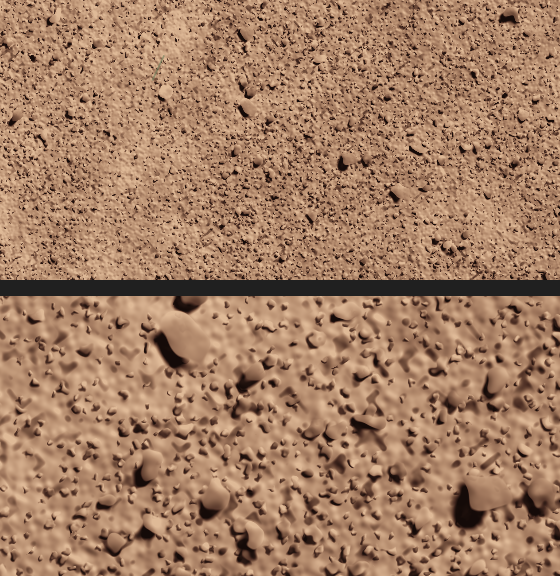
Top: the whole. Bottom: its middle third, enlarged.
This texture is drawn by a WebGL 1 fragment shader. Its source:

```glsl
precision highp float;
uniform vec2 u_resolution;

const vec2 LIGHT = vec2(0.64, 0.77);

float hash(vec2 p) {
  vec3 q = fract(vec3(p.xyx) * 0.1031);
  q += dot(q, q.yzx + 33.33);
  return fract((q.x + q.y) * q.z);
}

float noise(vec2 p) {
  vec2 i = floor(p), f = fract(p);
  f = f * f * (3.0 - 2.0 * f);
  return mix(mix(hash(i), hash(i + vec2(1.0, 0.0)), f.x),
             mix(hash(i + vec2(0.0, 1.0)), hash(i + 1.0), f.x), f.y);
}

mat2 turn(float a) {
  return mat2(cos(a), sin(a), -sin(a), cos(a));
}

float fbm(vec2 p) {
  float sum = 0.0, amp = 0.53;
  for (int i = 0; i < 4; i++) {
    sum += amp * noise(p);
    p = turn(0.64) * p * 2.03 + 17.3;
    amp *= 0.5;
  }
  return sum;
}

// Fine crumb relief, each octave turned to hide the lattice
float relief(vec2 p) {
  return 0.5 * noise(turn(0.5) * p * 125.0 + 80.0) + 0.6 * noise(turn(1.1) * p * 74.0 + 90.0)
       + 0.5 * noise(turn(0.3) * p * 36.0 + 31.0);
}

// Length stretched along an axis, for oval clods
float ovalLength(vec2 d, vec2 axis) {
  return length(d + axis * dot(d, axis) * 0.4);
}

// Lays one size of lit clods and their shadows over the tone
float addClods(float tone, vec2 p, float scale, float density,
               float shadowDepth, float seed) {
  vec2 w = turn(0.7) * p * scale * 3.1 + seed;
  vec2 warp = vec2(noise(w), noise(w + 50.0)) - 0.5;
  vec2 g = p * scale + warp * 0.34;
  vec2 cell = floor(g);
  float edge = 0.002 * scale;
  float shadow = 0.0, cover = 0.0, lit = 0.0;
  for (int y = -1; y <= 1; y++) {
    for (int x = -1; x <= 1; x++) {
      vec2 id = cell + vec2(float(x), float(y));
      vec2 key = id + seed;
      if (hash(key + 3.7) < density) {
        vec2 center = id + 0.2 + 0.6 * vec2(hash(key + 11.1), hash(key + 27.9));
        float size = hash(key + 41.3);
        float radius = mix(0.17, 0.42, size * size);
        float angle = 6.283 * hash(key + 63.1);
        vec2 axis = vec2(cos(angle), sin(angle));
        vec2 d = g - center;
        float shadowDist = ovalLength(d + LIGHT * radius * 0.8, axis);
        shadow = max(shadow, 1.0 - smoothstep(radius * 0.65, radius * 1.05 + edge, shadowDist));
        float body = 1.0 - smoothstep(radius - edge, radius + edge, ovalLength(d, axis));
        if (body > cover) {
          cover = body;
          lit = 0.80 + 0.34 * dot(d, LIGHT) / radius
              + 0.34 * (hash(key + 77.7) - 0.5) + 0.4 * warp.x;
        }
      }
    }
  }
  tone = mix(tone, -0.03, shadow * shadowDepth);
  return mix(tone, lit, cover * 0.92);
}

// Soil ramp from deep shadow to sunlit dust
vec3 soilColor(float t) {
  vec3 c = mix(vec3(0.08, 0.04, 0.03), vec3(0.30, 0.18, 0.14), clamp(t / 0.24, 0.0, 1.0));
  c = mix(c, vec3(0.47, 0.33, 0.25), clamp((t - 0.24) / 0.23, 0.0, 1.0));
  c = mix(c, vec3(0.61, 0.45, 0.35), clamp((t - 0.47) / 0.18, 0.0, 1.0));
  c = mix(c, vec3(0.72, 0.56, 0.44), clamp((t - 0.65) / 0.17, 0.0, 1.0));
  return mix(c, vec3(0.83, 0.68, 0.55), clamp((t - 0.82) / 0.18, 0.0, 1.4));
}

float segmentDistance(vec2 p, vec2 a, vec2 b) {
  vec2 d = b - a;
  return length(p - a - d * clamp(dot(p - a, d) / dot(d, d), 0.0, 1.0));
}

void main() {
  vec2 p = gl_FragCoord.xy / u_resolution.y;
  float across = gl_FragCoord.x / u_resolution.x;

  // Dusty patches alternate with rough, crumbly ones
  float patches = fbm(p * 4.5 + 4.0);
  float rough = smoothstep(0.15, 0.75, patches + 0.16 * (across - 0.4));

  // Ground with grain lit from the upper right
  float slope = relief(p) - relief(p + LIGHT * 0.005);
  float tone = 0.94 - 0.09 * rough - 0.06 * across;
  tone += 0.30 * (fbm(p * 11.0 + 23.0) - 0.5);
  tone += slope * mix(0.38, 0.60, rough);
  float pits = smoothstep(0.66, 0.92, noise(turn(0.9) * p * 88.0 + 170.0));
  tone -= pits * mix(0.20, 0.50, rough);

  // Clods from crumbs to stones
  tone = addClods(tone, p, 72.0, mix(0.15, 0.48, rough), 0.75, 113.0);
  tone = addClods(tone, p, 40.0, mix(0.08, 0.38, rough), 0.88, 231.0);
  tone = addClods(tone, p, 22.0, mix(0.03, 0.22, rough), 0.95, 357.0);
  tone = addClods(tone, p, 11.0, mix(0.01, 0.10, rough), 0.97, 489.0);
  vec3 color = soilColor(tone + 0.14 * slope);

  // Thin dry blade of grass
  float blade = segmentDistance(p, vec2(0.545, 0.715), vec2(0.585, 0.80));
  color = mix(color, vec3(0.45, 0.50, 0.36), 0.65 * (1.0 - smoothstep(0.001, 0.005, blade)));

  gl_FragColor = vec4(color, 1.0);
}
```
